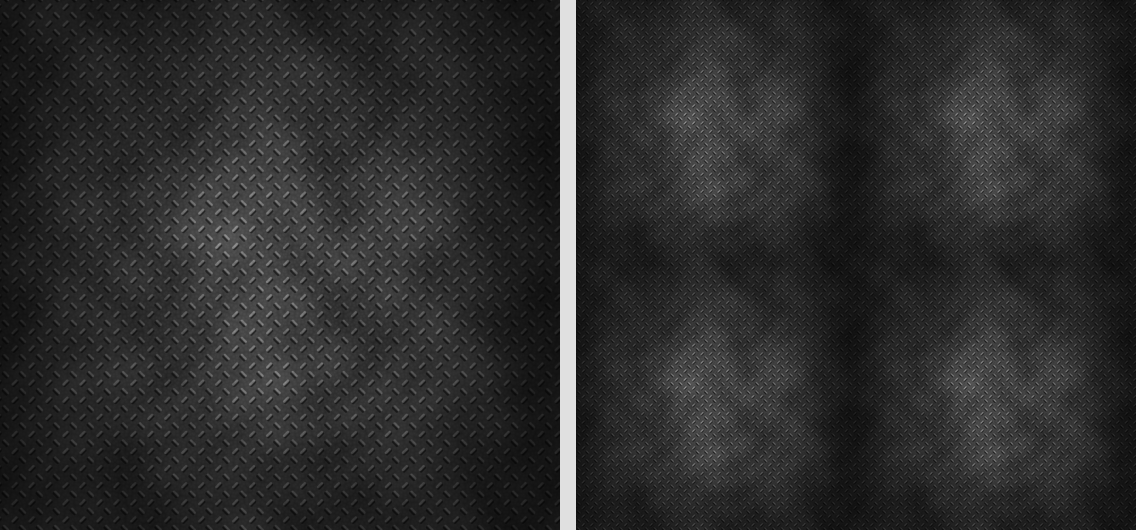
Left: one tile. Right: repeated 2 by 2.
A Shadertoy shader for this texture:

```glsl
const float TAU = 6.2831853;
const vec2 REPEATS = vec2(33.0, 31.0);
const vec3 STEEL_DARK = vec3(0.082);
const vec3 STEEL_LIGHT = vec3(0.262);

vec2 hash2(vec2 p) {
    vec3 q = fract(p.xyx * vec3(0.1031, 0.1030, 0.0973));
    q += dot(q, q.yzx + 33.33);
    return fract((q.xx + q.yz) * q.zy);
}

// Distance to the nearest scattered point, wrapping after "cells" cells
float cellular(vec2 uv, vec2 cells) {
    vec2 p = uv * cells;
    vec2 id = floor(p);
    float nearest = 2.0;
    for (int y = -1; y <= 1; y++) {
        for (int x = -1; x <= 1; x++) {
            vec2 cell = id + vec2(x, y);
            vec2 point = cell + hash2(mod(cell, cells));
            nearest = min(nearest, length(p - point));
        }
    }
    return nearest;
}

// Coverage of a rounded bar lying along a unit direction
float bar(vec2 p, vec2 dir, float halfLength, float radius, float soft) {
    float along = clamp(dot(p, dir), -halfLength, halfLength);
    return 1.0 - smoothstep(-soft, soft, length(p - dir * along) - radius);
}

// Raised bar: lit face and rim, with a shadow falling on one side
float tread(vec2 p, vec2 dir, vec2 shadowOffset, float face, float rim, float soft) {
    float halfLength = 0.15;
    float radius = 0.075;
    float body = bar(p, dir, halfLength, radius, soft);
    float shadow = bar(p - shadowOffset, dir, halfLength, radius, soft);
    float edge = body * (1.0 - shadow);
    return face * body + rim * edge - 0.5 * shadow * (1.0 - body);
}

vec2 centered(vec2 p, vec2 center) {
    return fract(p - center + 0.5) - 0.5;
}

// Drifting light and dark patches from whole-number waves
float clouds(vec2 uv) {
    vec2 warp = 0.035 * sin(TAU * (uv.yx * vec2(2.0, 3.0) + vec2(0.1, 0.4)));
    vec2 p = uv + warp;
    float patches = 0.11 * cos(TAU * (3.0 * p.x - 0.32));
    patches += 0.06 * cos(TAU * (3.0 * p.y - 0.75));
    patches += 0.05 * sin(TAU * (5.0 * p.x + 4.0 * p.y));
    patches += 0.04 * sin(TAU * (7.0 * p.y - 6.0 * p.x + 0.2));
    return patches;
}

// Bright middle fading to dark borders, level across the seams
float glow(vec2 uv) {
    vec2 fade = pow(0.5 - 0.5 * cos(TAU * uv), vec2(0.62));
    return fade.x * (0.25 + 0.75 * fade.y);
}

void mainImage(out vec4 fragColor, in vec2 fragCoord) {
    vec2 uv = fragCoord / iResolution.xy;
    vec2 plate = uv * REPEATS;
    float soft = max(0.045, 0.75 * REPEATS.x / iResolution.x);

    // Worn steel sheet
    vec3 color = mix(STEEL_DARK, STEEL_LIGHT, glow(uv));
    float wear = 0.16 * (0.45 - cellular(uv, vec2(13.0, 12.0)));
    float grain = 0.22 * (0.45 - cellular(uv, vec2(165.0, 155.0)));
    color *= 1.0 + clouds(uv) + wear + grain;

    // Two crossed bars in each repeat
    vec2 rising = normalize(vec2(1.0, 1.0));
    vec2 falling = normalize(vec2(1.0, -1.0));
    vec2 risingPos = centered(plate, vec2(0.86, 0.62));
    vec2 fallingPos = centered(plate, vec2(0.36, 0.12));
    float relief = tread(risingPos, rising, vec2(0.06, -0.08), 0.55, 0.25, soft);
    relief += tread(fallingPos, falling, vec2(-0.08, -0.08), 0.1, 0.65, soft);
    color *= 1.0 + relief;

    fragColor = vec4(clamp(color, 0.0, 1.0), 1.0);
}
```
